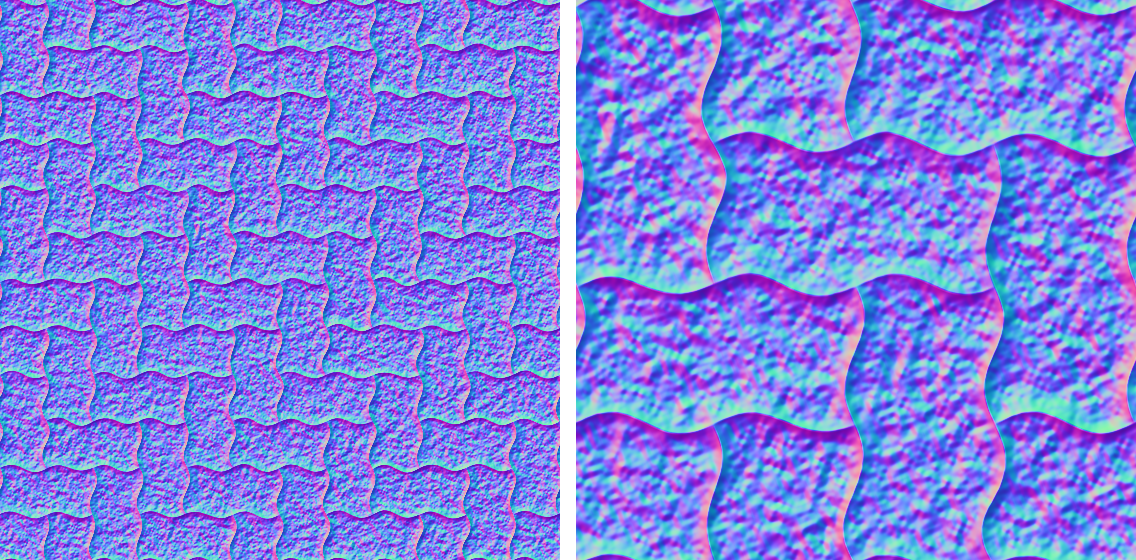
Left: the whole. Right: its middle third, enlarged.
A Shadertoy shader for this texture map:

```glsl
// Tangent-space normal map of wavy interlocking pavers in a herringbone bond.

const float CELLS        = 12.0;               // half-paver cells across the canvas
const vec2  ORIGIN       = vec2(-0.01, 0.03);  // bond offset, in cells
const float WAVE         = 0.07;               // edge wave amplitude, in cells
const float WOBBLE       = 0.06;               // irregularity of the edges
const float PAVER_HEIGHT = 0.14;
const vec4  BEVEL        = vec4(0.070, 0.055, 0.060, 0.085); // left, right, top, bottom
const float TILT         = 0.05;               // random lean of each paver
const float GRAIN_FREQ   = 7.0;                // coarsest grain, per cell
const float GRAIN_SLOPE  = 0.9;                // steepness of the fine grain
const vec2  SLOPE_GAIN   = vec2(1.0, 1.15);
const float STEP         = 0.012;              // finite difference step, in cells
const float TAU          = 6.2831853;

float hash(vec2 p)
{
    vec3 q = fract(p.xyx * 0.1031);
    q += dot(q, q.yzx + 33.33);
    return fract((q.x + q.y) * q.z);
}

float valueNoise(vec2 p)
{
    vec2 i = floor(p), f = fract(p);
    f = f * f * (3.0 - 2.0 * f);
    float a = mix(hash(i), hash(i + vec2(1, 0)), f.x);
    float b = mix(hash(i + vec2(0, 1)), hash(i + vec2(1, 1)), f.x);
    return mix(a, b, f.y);
}

// Rough stone: each octave adds bumps of a chosen steepness.
float grain(vec2 p)
{
    const mat2 turn = mat2(0.8, 0.6, -0.6, 0.8);
    float sum = 0.0, freq = GRAIN_FREQ, slope = 0.55 * GRAIN_SLOPE;
    for (int i = 0; i < 3; i++)
    {
        p = turn * p + 17.3;
        sum += (valueNoise(p * freq) - 0.5) * slope / freq;
        freq *= 1.9;
        slope = GRAIN_SLOPE;
    }
    return sum;
}

// Bends the square grid so that neighbouring edges interlock.
vec2 bendGrid(vec2 p)
{
    vec2 wobble = vec2(valueNoise(p * 2.3 + 5.0), valueNoise(p * 2.3 + 71.0)) - 0.5;
    return p + WAVE * vec2(-sin(TAU * p.y), sin(TAU * p.x)) + WOBBLE * wobble;
}

float surfaceHeight(vec2 p)
{
    vec2 g = bendGrid(p);
    vec2 cell = floor(g), f = g - cell;

    // Part of a paver in this cell: 0 upper, 1 lower, 2 left, 3 right half.
    float part = mod(cell.x + cell.y, 4.0);
    bool upper = part < 0.5;
    bool lower = part > 0.5 && part < 1.5;
    bool left  = part > 1.5 && part < 2.5;
    bool right = part > 2.5;

    // Distances to the left, right, top and bottom edges of the paver.
    vec4 edge = vec4(f.x, 1.0 - f.x, f.y, 1.0 - f.y)
              + vec4(right, left, lower, upper);

    vec2 id = cell - vec2(right, lower);
    vec2 lean = vec2(hash(id + 40.5), hash(id + 90.5)) - 0.5;
    float wear = mix(0.8, 1.25, hash(id + 150.5));

    // Rounded plateau that falls to zero in the joints.
    vec4 rise = 1.0 - exp(-edge / (BEVEL * wear));
    float plateau = rise.x * rise.y * rise.z * rise.w;
    float top = PAVER_HEIGHT + TILT * dot(lean, edge.xz - 0.5);
    return plateau * top + grain(p) * mix(0.45, 1.0, plateau);
}

void mainImage(out vec4 fragColor, in vec2 fragCoord)
{
    // Cell coordinates, with y running down the canvas.
    vec2 uv = fragCoord / iResolution.y;
    vec2 p = vec2(uv.x, 1.0 - uv.y) * CELLS - ORIGIN;

    // Central differences give the slope of the surface.
    vec2 dx = vec2(STEP, 0.0), dy = vec2(0.0, STEP);
    vec2 slope = vec2(surfaceHeight(p + dx) - surfaceHeight(p - dx),
                      surfaceHeight(p + dy) - surfaceHeight(p - dy)) / (2.0 * STEP);

    vec3 normal = normalize(vec3(-slope * SLOPE_GAIN, 1.0));
    fragColor = vec4(0.5 + 0.5 * normal, 1.0);
}
```
